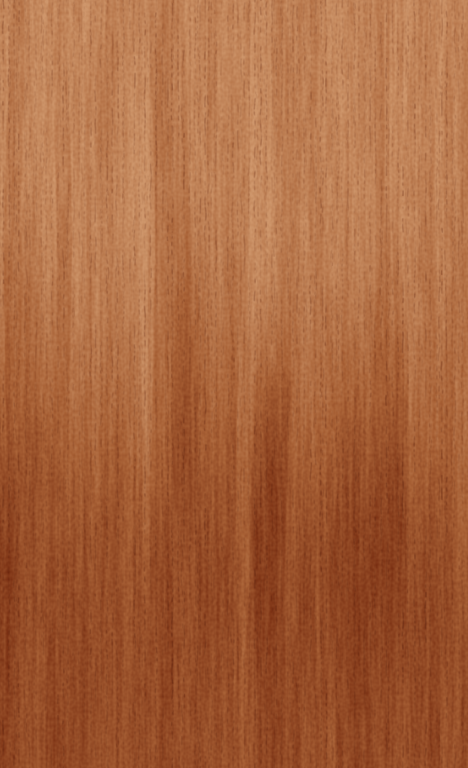
Reproduce this texture procedurally as a WebGL 2 fragment shader.

```glsl
#version 300 es
precision highp float;
// Straight-grained reddish wood, pale at the top and deep brown below.
// Stretched gradient noise makes the crisp strips and fibres, and columns
// of fine, slightly wavy dots make the dark pores.

uniform vec2 u_resolution;
out vec4 fragColor;

float hash(vec2 cell) {
    vec3 q = fract(cell.xyx * vec3(0.1031, 0.1030, 0.0973));
    q += dot(q, q.yzx + 33.33);
    return fract((q.x + q.y) * q.z);
}

float cornerSlope(vec2 cell, vec2 offset) {
    float angle = 6.2832 * hash(cell);
    return dot(vec2(cos(angle), sin(angle)), offset);
}

float gradientNoise(vec2 p) {
    vec2 i = floor(p), f = p - i;
    vec2 s = f * f * f * (f * (f * 6.0 - 15.0) + 10.0);
    float low = mix(cornerSlope(i, f),
                    cornerSlope(i + vec2(1, 0), f - vec2(1, 0)), s.x);
    float high = mix(cornerSlope(i + vec2(0, 1), f - vec2(0, 1)),
                     cornerSlope(i + vec2(1, 1), f - vec2(1, 1)), s.x);
    return mix(low, high, s.y);
}

// Fine dark dots, one wandering row per column
float pores(vec2 p, float columns, float pixel) {
    float x = p.x * columns;
    float column = floor(x);
    float seed = hash(vec2(column, columns));
    float wander = 0.3 * gradientNoise(vec2(column * 7.3, p.y * 40.0 + seed * 50.0));
    float centre = 0.35 + 0.3 * seed + wander;
    float d = abs(x - column - centre) / columns;
    float line = 1.0 - smoothstep(0.0002, 0.0006 + pixel, d);
    float dots = smoothstep(-0.3, 0.3, gradientNoise(vec2(column * 3.7 + 0.5, p.y * 150.0 + seed * 90.0)));
    float run = smoothstep(-0.5, 0.3, gradientNoise(vec2(column * 5.1 + 0.5, p.y * 14.0 + seed * 30.0)));
    return line * dots * run * (0.5 + 0.5 * hash(vec2(column, 9.0)));
}

// Strips with sharp edges and a level tone of their own
float strips(vec2 p, float columns, float pixel) {
    float x = p.x * columns + 0.6 * gradientNoise(vec2(p.x * columns * 0.3, p.y * 2.5));
    float column = floor(x);
    float soft = 0.12 + pixel * columns;
    float blend = smoothstep(1.0 - soft, 1.0, x - column);
    float left = gradientNoise(vec2(column * 3.17 + 0.4, p.y * 1.7 + columns));
    float right = gradientNoise(vec2((column + 1.0) * 3.17 + 0.4, p.y * 1.7 + columns));
    return mix(left, right, blend);
}

vec3 woodColour(float tone) {
    vec3 dark = vec3(0.53, 0.24, 0.11);
    vec3 middle = vec3(0.66, 0.38, 0.21);
    vec3 pale = vec3(0.76, 0.52, 0.35);
    return tone < 0.5 ? mix(dark, middle, max(tone, -0.4) * 2.0)
                      : mix(middle, pale, min(tone, 1.25) * 2.0 - 1.0);
}

void main() {
    vec2 p = gl_FragCoord.xy / u_resolution.y;
    float pixel = 1.0 / u_resolution.y;
    float width = u_resolution.x * pixel;

    // Strips of several widths, nearly constant along the grain
    float x = p.x + 0.003 * gradientNoise(p * vec2(7.0, 3.0));
    float broad = gradientNoise(vec2(x * 13.0 + 2.3, p.y * 0.9 + 4.2));
    float wide = strips(vec2(x + 0.21, p.y), 46.0, pixel);
    float narrow = strips(vec2(x + 0.53, p.y), 91.0, pixel);
    float fibre = gradientNoise(vec2(x * 150.0, p.y * 5.0 + 17.3));
    float thread = gradientNoise(vec2(x * 240.0, p.y * 18.0 + 6.8));

    // Pale-to-deep fade whose height shifts from strip to strip
    float fade = smoothstep(0.20, 0.82, p.y + 0.10 * broad + 0.12 * wide);
    float tone = 0.19 + 0.75 * fade;
    tone += 0.10 * broad + 0.26 * wide + 0.20 * narrow + 0.18 * fibre + 0.18 * thread;

    // Deeper stain right of centre and faintly shaded sides
    vec2 stain = (p - vec2(0.41, 0.29)) / vec2(0.11, 0.17);
    tone -= 0.13 * exp(-dot(stain, stain));
    float side = min(p.x, width - p.x);
    tone -= 0.11 * (1.0 - smoothstep(0.0, 0.04, side));

    // Fine surface mottling
    tone += 0.20 * gradientNoise(p * vec2(250.0, 210.0));
    tone += 0.08 * gradientNoise(p * vec2(110.0, 80.0) + 21.5);

    float pore = max(pores(p, 140.0, pixel), 0.7 * pores(p + vec2(0.37, 0.61), 93.0, pixel));
    vec3 colour = woodColour(tone + 0.05);
    colour *= 1.0 - pore * vec3(0.15, 0.22, 0.25);
    fragColor = vec4(clamp(colour, 0.0, 1.0), 1.0);
}
```
